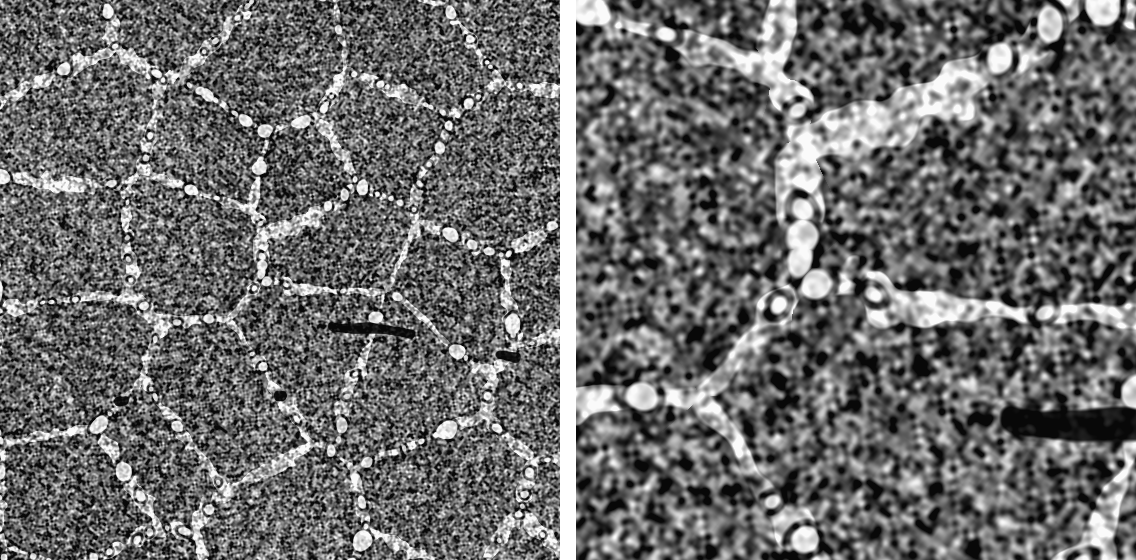
Left, the full canvas; right, a detail of the centre.
Reproduce this pattern procedurally as a three.js fragment shader.

```glsl
// Grainy micrograph of packed cells: a warped Voronoi net gives broken bright walls,
// round beads with dark rims are snapped onto the walls, a few black slits lie along
// them, and fine band-passed noise covers everything.
varying vec2 vUv;

const float CELLS = 4.7;          // cells across the canvas
const float WALL_HALF = 0.0098;   // typical half width of a wall
const float SOFT = 0.0014;        // edge softness
const float RIM = 0.0045;         // dark outline around beads
const float GRAIN_SCALE = 235.0;  // grains across the canvas
const float GRAIN_AMOUNT = 0.64;
const float CELL_TONE = 0.385;
const float WALL_TONE = 0.86;
const float BEAD_TONE = 0.93;
const float RIM_TONE = 0.16;
const float SLIT_TONE = 0.05;
const vec2 SLIT_START = vec2(0.61, 0.42);
const vec2 SLIT_STEP = vec2(0.29, -0.05);
const vec2 SLIT_DIR = vec2(0.994, -0.11);

float hash(vec2 p) {
  return fract(sin(dot(p, vec2(127.1, 311.7))) * 43758.5453);
}

vec2 hash2(vec2 p) {
  return vec2(hash(p), hash(p + 37.3));
}

float noise(vec2 p) {
  vec2 i = floor(p), f = fract(p);
  f = f * f * (3.0 - 2.0 * f);
  return mix(mix(hash(i), hash(i + vec2(1.0, 0.0)), f.x),
             mix(hash(i + vec2(0.0, 1.0)), hash(i + 1.0), f.x), f.y);
}

vec2 rotate(vec2 p, float a) {
  return vec2(p.x * cos(a) - p.y * sin(a), p.x * sin(a) + p.y * cos(a));
}

// Zero-mean fine grain: two turned lattices less their coarse part
float grain(vec2 p) {
  vec2 a = rotate(p, 0.6) * GRAIN_SCALE, b = rotate(p, -0.9) * GRAIN_SCALE;
  float fine = noise(a) + noise(b + 91.0) - 1.0;
  return fine - 0.4 * (noise(a * 0.4 + 17.0) - 0.5);
}

// Nearest wall: xy is the unit direction to it, z the distance
vec3 wall(vec2 p) {
  vec2 g = p * CELLS, id = floor(g);
  vec2 first = vec2(9.0), second = vec2(9.0);
  for (int j = -1; j <= 1; j++) {
    for (int i = -1; i <= 1; i++) {
      vec2 cell = id + vec2(float(i), float(j));
      vec2 r = cell + 0.1 + 0.8 * hash2(cell + 5.0) - g;
      if (dot(r, r) < dot(first, first)) {
        second = first;
        first = r;
      } else if (dot(r, r) < dot(second, second)) {
        second = r;
      }
    }
  }
  vec2 n = normalize(second - first);
  return vec3(n, dot(0.5 * (first + second), n) / CELLS);
}

// Signed distance to beads sitting on the walls
float beads(vec2 p, float count, float minR, float maxR, float share) {
  float nearest = 1.0;
  vec2 base = floor(p * count);
  for (int j = -1; j <= 1; j++) {
    for (int i = -1; i <= 1; i++) {
      vec2 id = base + vec2(float(i), float(j));
      if (hash(id + 11.7) > share) continue;
      vec2 c = (id + 0.2 + 0.6 * hash2(id)) / count;
      vec3 w = wall(c);
      if (w.z > 0.45 / count) continue;
      vec2 q = p - c - w.xy * w.z;
      float size = hash(id + 71.3);
      float stretch = 1.0 + 0.4 * hash(id + 53.9);
      vec2 local = vec2(dot(q, vec2(-w.y, w.x)) / stretch, dot(q, w.xy));
      nearest = min(nearest, length(local) - mix(minR, maxR, size * size));
    }
  }
  return nearest;
}

// Signed distance to the black slits, each shorter than the one before
float slits(vec2 p) {
  float nearest = 1.0;
  for (int i = 0; i < 4; i++) {
    float k = float(i);
    vec2 c = fract(SLIT_START + k * SLIT_STEP);
    vec3 w = wall(c);
    vec2 q = p - c - w.xy * w.z;
    float along = clamp(dot(q, SLIT_DIR), -1.0, 1.0);
    float reach = 0.066 / (1.0 + 4.0 * k);
    along = clamp(along, -reach, reach);
    nearest = min(nearest, length(q - SLIT_DIR * along) - 0.0085);
  }
  return nearest;
}

float inside(float d) {
  return 1.0 - smoothstep(-SOFT, SOFT, d);
}

void main() {
  // Bend the net slightly
  vec2 p = vUv + 0.024 * (vec2(noise(vUv * 7.0), noise(vUv * 7.0 + 40.0)) - 0.5);
  p += 0.007 * (vec2(noise(vUv * 38.0), noise(vUv * 38.0 + 60.0)) - 0.5);

  // Cell interior with a faint dark halo beside the walls
  float d = wall(p).z;
  float tone = CELL_TONE + 0.08 * (noise(vUv * 4.0 + 8.0) - 0.5);
  tone -= 0.06 * (1.0 - smoothstep(0.012, 0.024, d));

  // Broken, speckled walls
  float presence = smoothstep(0.15, 0.6, noise(vUv * 10.0 + 23.0));
  float speckle = noise(vUv * 72.0 + 3.0);
  float halfWidth = WALL_HALF * (0.4 + 0.7 * presence) * (0.2 + 1.6 * speckle);
  float wallMask = inside(d - halfWidth);
  tone = mix(tone, WALL_TONE * mix(0.72, 1.1, noise(vUv * 95.0)), wallMask);

  // Beads: dark rim first, then bright body
  float bead = min(beads(p, 22.0, 0.007, 0.019, 0.26), beads(p, 48.0, 0.004, 0.008, 0.36));
  float body = inside(bead);
  tone = mix(tone, RIM_TONE, 0.8 * inside(bead - RIM));
  tone = mix(tone, BEAD_TONE - 0.16 * smoothstep(0.002, 0.008, -bead) * noise(vUv * 45.0), body);

  // Black slits with a light edge
  float slit = slits(p);
  float slitMask = inside(slit);
  tone = mix(tone, 0.62, 0.6 * inside(slit - 0.005) * (1.0 - body));
  tone = mix(tone, SLIT_TONE, slitMask);

  float strength = GRAIN_AMOUNT * (1.0 - 0.6 * body) * (1.0 - 0.75 * slitMask);
  tone += strength * grain(vUv);
  gl_FragColor = vec4(vec3(clamp(tone, 0.03, 0.98)), 1.0);
}
```
